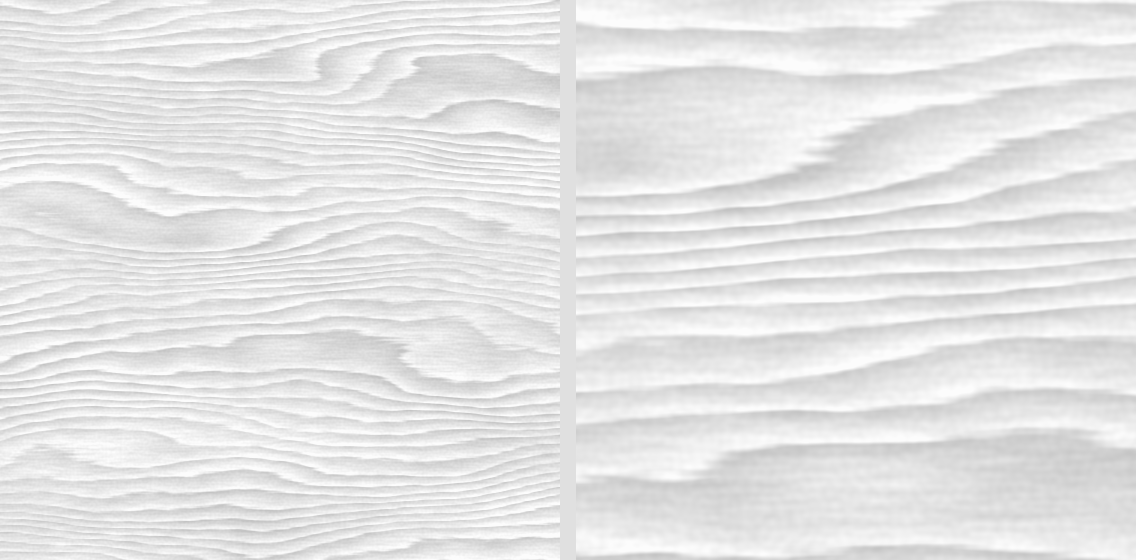
Left: the whole. Right: its middle third, enlarged.
Give the GLSL for this texture, as a WebGL 1 fragment shader.

```glsl
precision highp float;
// Whitewashed wood: pale horizontal growth rings with cathedral arches and fine fibres.

uniform vec2 u_resolution;

const float RING_COUNT = 44.0;      // mean number of rings over the canvas height
const float RING_EDGE = 0.2;        // softness of the sharp ring side, in ring widths
const float RING_CONTRAST = 0.175;
const float RING_MEAN = 0.41;       // mean of the ring profile
const float MEAN_TONE = 0.902;
const float MIN_TONE = 0.77;
const float MAX_TONE = 0.99;

// Grain scales (cells across x, y) and how far each bends the rings
const vec2 ARCH_SCALE = vec2(1.4, 4.6);
const vec2 WAVE_SCALE = vec2(3.1, 11.0);
const vec2 RIPPLE_SCALE = vec2(7.3, 23.0);
const float ARCH_BEND = 6.2;
const float WAVE_BEND = 1.6;
const float RIPPLE_BEND = 0.6;

const vec2 PATCH_SCALE = vec2(2.3, 6.5);
const vec2 STREAK_SCALE = vec2(9.0, 85.0);
const vec2 FIBRE_SCALE = vec2(31.0, 217.0);
const vec2 WEAVE_SCALE = vec2(187.0, 203.0);
const float PATCH_AMOUNT = 0.06;
const float STREAK_AMOUNT = 0.04;
const float FIBRE_AMOUNT = 0.065;
const float WEAVE_AMOUNT = 0.03;

// Random gradient vector for a lattice cell
vec2 cellGradient(vec2 cell) {
  vec3 p = fract(vec3(cell.xyx) * vec3(0.1031, 0.1030, 0.0973));
  p += dot(p, p.yzx + 33.33);
  float angle = 6.28318 * fract((p.x + p.y) * p.z);
  return vec2(cos(angle), sin(angle));
}

// Gradient noise, about -0.7 to 0.7
float gradientNoise(vec2 p) {
  vec2 cell = floor(p);
  vec2 f = fract(p);
  vec2 blend = f * f * f * (f * (f * 6.0 - 15.0) + 10.0);
  vec2 right = vec2(1.0, 0.0);
  vec2 up = vec2(0.0, 1.0);
  float a = dot(cellGradient(cell), f);
  float b = dot(cellGradient(cell + right), f - right);
  float c = dot(cellGradient(cell + up), f - up);
  float d = dot(cellGradient(cell + 1.0), f - 1.0);
  return mix(mix(a, b, blend.x), mix(c, d, blend.x), blend.y);
}

// Ring coordinate: height bent by long, shallow waves
float ringPhase(vec2 p) {
  return RING_COUNT * p.y
    + ARCH_BEND * gradientNoise(p * ARCH_SCALE + vec2(3.7, 11.2))
    + WAVE_BEND * gradientNoise(p * WAVE_SCALE + vec2(27.1, 5.4))
    + RIPPLE_BEND * gradientNoise(p * RIPPLE_SCALE + vec2(8.3, 41.6));
}

// Sharp jump from dark to white, then a slow fade back to dark
float ringProfile(float phase) {
  float t = fract(phase);
  return (1.0 - t) * smoothstep(0.0, RING_EDGE, t);
}

void main() {
  vec2 p = gl_FragCoord.xy / u_resolution.y;

  // Fine texture
  float streak = gradientNoise(p * STREAK_SCALE + vec2(13.4, 2.9));
  float fibre = gradientNoise(p * FIBRE_SCALE + vec2(6.2, 19.5));
  float weave = gradientNoise(p * WEAVE_SCALE + vec2(51.3, 7.7));

  // Rings, with edges frayed by the fibres and contrast that comes and goes
  float ring = ringProfile(ringPhase(p) + 0.1 * fibre + 0.12 * streak);
  float patchTone = gradientNoise(p * PATCH_SCALE + vec2(17.8, 33.1));
  float fade = gradientNoise(p * PATCH_SCALE + vec2(61.5, 14.3));
  float contrast = RING_CONTRAST * clamp(1.0 + 0.9 * fade, 0.5, 1.35);

  float tone = MEAN_TONE
    + contrast * (ring - RING_MEAN)
    + PATCH_AMOUNT * patchTone
    + STREAK_AMOUNT * streak
    + FIBRE_AMOUNT * fibre
    + WEAVE_AMOUNT * weave;

  gl_FragColor = vec4(vec3(clamp(tone, MIN_TONE, MAX_TONE)), 1.0);
}
```
